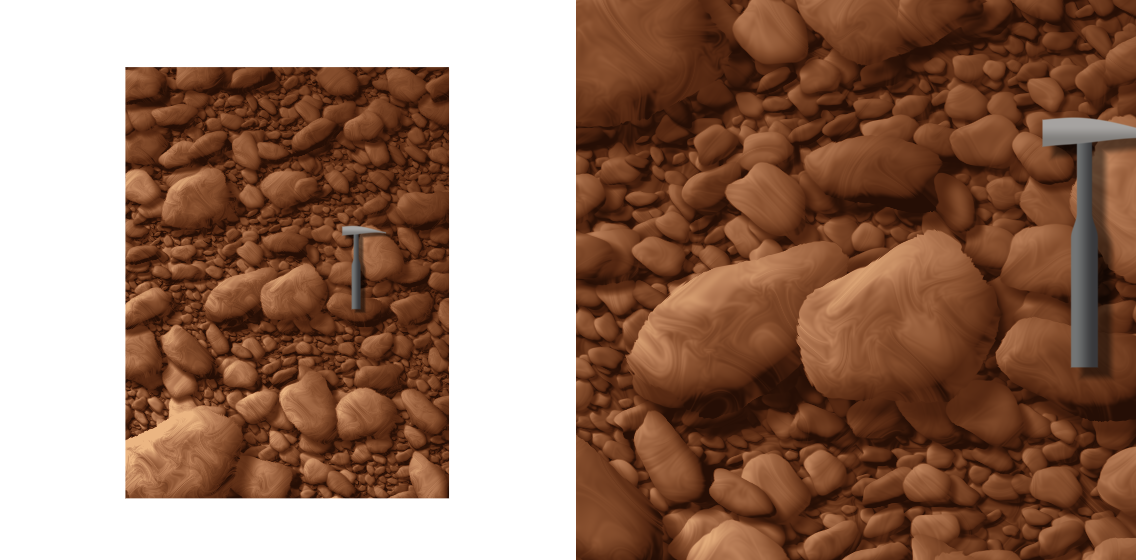
Left, the full canvas; right, a detail of the centre.
A Shadertoy shader for this texture:

```glsl
const float TAU = 6.283185;

vec3 hash3(vec2 cell, float seed) {
    vec3 v = vec3(dot(cell, vec2(127.1, 311.7)),
                  dot(cell, vec2(269.5, 183.3)),
                  dot(cell, vec2(419.2, 371.9)));
    return fract(sin(v + seed * 17.3) * 43758.5);
}

// Layered warped sines with whole frequencies, so the grain wraps
float roughness(vec2 p) {
    float sum = 0.0, amp = 0.5, freq = 11.0;
    for (int i = 0; i < 5; i++) {
        p += sin(TAU * p.yx * freq + float(i) * vec2(1.7, 2.9)) / (freq * 7.0);
        sum += amp * sin(TAU * p.x * freq) * sin(TAU * p.y * freq + 1.3);
        amp *= 0.85;
        freq = floor(freq * 1.7);
    }
    return sum;
}

// Lumpy superellipse, 1 on the outline
float stoneShape(vec2 q, float variety) {
    float angle = atan(q.y, q.x + 1e-5);
    float n = mix(2.0, 3.4, variety);
    vec2 a = pow(abs(q) + 1e-4, vec2(n));
    float lumps = 0.08 * sin(3.0 * angle + variety * 40.0)
                + 0.05 * sin(5.0 * angle + variety * 90.0);
    return pow(a.x + a.y, 1.0 / n) * (1.0 + lumps);
}

// Paints a cast shadow, then the sunlit stone; v is the offset in radii
void paintStone(inout float tone, vec2 v, vec3 rnd, float grain, float blur, float gain) {
    float angle = 0.25 + (rnd.x - 0.5) * 1.7;
    float c = cos(angle), s = sin(angle);
    mat2 turn = mat2(c, s, -s, c);
    vec2 size = vec2(1.15, mix(0.55, 0.98, rnd.y));
    vec2 q = turn * v / size;
    float d = stoneShape(q, rnd.z) + grain * 0.04;

    float shade = stoneShape(turn * (v + vec2(-0.17, 0.2)) / size, rnd.z);
    tone *= 1.0 - 0.7 * smoothstep(1.25, 0.9, shade);

    vec2 slope = (q / size) * turn * d * d + (rnd.zx - 0.5) * 0.5;
    vec3 normal = normalize(vec3(slope + grain * 0.12, 0.8));
    float sun = max(dot(normal, normalize(vec3(-0.6, 0.55, 0.6))), 0.0);
    float lit = 0.3 + 2.5 * sun + grain * 0.35 + (rnd.y - 0.5) * 0.6;
    tone = mix(tone, lit * gain, smoothstep(1.0 + blur, 1.0 - blur, d));
}

// One wrapped grid of scattered stones
void paintLayer(inout float tone, vec2 p, float count, float share, float grain, float gain) {
    vec2 cell = floor(p * count);
    for (int y = -1; y <= 1; y++)
    for (int x = -1; x <= 1; x++) {
        vec2 id = cell + vec2(x, y);
        vec3 place = hash3(mod(id, count), count);
        if (place.z > share) continue;
        vec3 rnd = hash3(mod(id, count), count + 5.0);
        float radius = mix(0.3, 0.6, place.z / share);
        vec2 v = (p * count - id - 0.25 - 0.5 * place.xy) / radius;
        paintStone(tone, v, rnd, grain, count / (radius * iResolution.y), gain);
    }
}

vec3 earthColor(float tone) {
    vec3 ramp[5] = vec3[5](vec3(0.24, 0.09, 0.03), vec3(0.38, 0.19, 0.09),
        vec3(0.53, 0.31, 0.18), vec3(0.72, 0.49, 0.34), vec3(0.92, 0.71, 0.51));
    float t = clamp(tone, 0.0, 3.999);
    int i = int(t);
    return mix(ramp[i], ramp[i + 1], fract(t)) * mix(0.6, 1.0, smoothstep(0.0, 0.6, tone));
}

float boxDistance(vec2 p, vec2 extent) {
    vec2 e = abs(p) - extent;
    return max(e.x, e.y);
}

float hammerHead(vec2 p) {
    float thickness = mix(0.008, 0.001, smoothstep(0.625, 0.69, p.x));
    float bend = 0.589 - 2.0 * (p.x - 0.64) * (p.x - 0.64);
    return max(abs(p.y - bend) - thickness, abs(p.x - 0.65) - 0.039);
}

float hammerHandle(vec2 p) {
    float width = mix(0.008, 0.0045, smoothstep(0.525, 0.54, p.y));
    return boxDistance(p - vec2(0.636, 0.517), vec2(width, 0.069));
}

void mainImage(out vec4 fragColor, in vec2 fragCoord) {
    vec2 p = fragCoord / iResolution.xy;
    float pixel = 1.0 / iResolution.y;
    float grain = roughness(p);

    // Soil, then gravel to cobbles
    float tone = 0.8 + grain * 0.7;
    for (int i = 0; i < 5; i++) {
        float level = float(i);
        paintLayer(tone, p, floor(90.0 * pow(0.58, level)), 0.9 - 0.12 * level,
                   grain, 0.75 + 0.08 * level);
    }
    // Boulder
    paintStone(tone, (p - vec2(0.32, 0.17)) / 0.1, vec3(0.1, 0.75, 0.4),
               grain, 10.0 * pixel, 1.15);

    // Low sun, strongest at the lower left
    tone *= mix(1.4, 0.8, smoothstep(0.3, 1.5, p.x + 0.8 * p.y));
    vec3 color = earthColor(tone);

    // Hammer with its shadow
    vec2 shadowPoint = p - vec2(0.007, -0.005);
    float shadow = min(hammerHead(shadowPoint), hammerHandle(shadowPoint));
    color *= 1.0 - 0.5 * smoothstep(0.004, -0.002, shadow);
    float sheen = smoothstep(0.642, 0.630, p.x);
    vec3 grip = mix(vec3(0.22, 0.22, 0.23), vec3(0.45, 0.46, 0.46), sheen);
    vec3 steel = vec3(0.5, 0.49, 0.48) + 0.15 * smoothstep(0.583, 0.592, p.y);
    color = mix(color, grip, smoothstep(pixel, -pixel, hammerHandle(p)));
    color = mix(color, steel, smoothstep(pixel, -pixel, hammerHead(p)));

    // White margin around the panel
    float panel = boxDistance(p - vec2(0.513, 0.495), vec2(0.289, 0.385));
    color = mix(color, vec3(1.0), smoothstep(-0.5 * pixel, 0.5 * pixel, panel));
    fragColor = vec4(color, 1.0);
}
```
